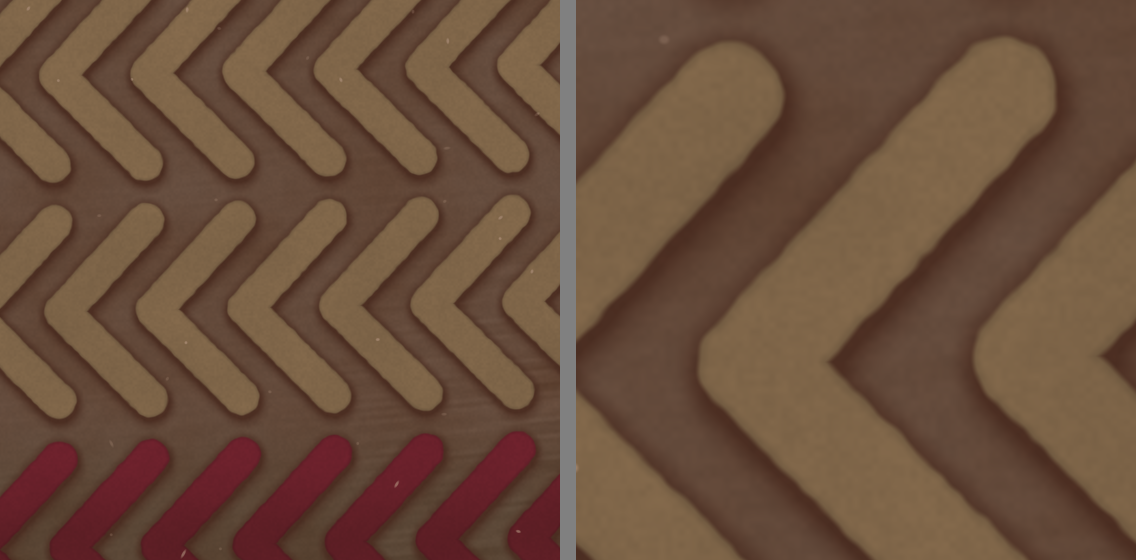
Left, the full canvas; right, a detail of the centre.
Write a WebGL 2 fragment shader that draws this pattern.

```glsl
#version 300 es
precision highp float;
// Rows of raised rounded chevrons, tan above and crimson below, on a worn brown ground.

#define PERIOD vec2(0.1636, 0.4219)  // spacing of chevrons across and down
#define VERTEX vec2(0.2747, 0.4466)  // bend of one chevron in the middle row
#define ARM vec2(0.153, 0.159)       // from the bend to the end of an arm
#define HALF_WIDTH 0.0322            // half the width of an arm
#define TILT 0.022                   // rotation of the whole grid, radians
#define EDGE_SOFTNESS 0.0022         // blur of the chevron edges
#define EDGE_WOBBLE 0.0024           // unevenness of the chevron edges
#define SHADOW_SHIFT vec2(0.003, -0.012)
#define GRAIN 0.035                  // strength of the fine surface noise
#define FLECK_CHANCE 0.022           // share of cells that hold a pale fleck

uniform vec2 u_resolution;
out vec4 fragColor;

const vec3 TAN = vec3(0.495, 0.395, 0.283);
const vec3 CRIMSON = vec3(0.425, 0.130, 0.172);
const vec3 DARK_CRIMSON = vec3(0.345, 0.115, 0.135);
const vec3 GROUND = vec3(0.385, 0.283, 0.222);
const vec3 SHADOW = vec3(0.292, 0.175, 0.128);
const vec3 FLECK = vec3(0.70, 0.58, 0.50);

float hash(vec2 p) {
    vec3 q = fract(vec3(p.xyx) * 0.1031);
    q += dot(q, q.yzx + 33.33);
    return fract((q.x + q.y) * q.z);
}

float noise(vec2 p) {
    vec2 i = floor(p), f = fract(p);
    f = f * f * (3.0 - 2.0 * f);
    return mix(mix(hash(i), hash(i + vec2(1, 0)), f.x),
               mix(hash(i + vec2(0, 1)), hash(i + vec2(1, 1)), f.x), f.y);
}

float fbm(vec2 p) {
    float sum = 0.0, amplitude = 0.5;
    for (int i = 0; i < 4; i++) {
        sum += amplitude * noise(p);
        p = p * 2.03 + 17.1;
        amplitude *= 0.5;
    }
    return sum;
}

// Two mirrored capsules that meet at the origin
float chevron(vec2 p) {
    p.y = abs(p.y);
    float along = clamp(dot(p, ARM) / dot(ARM, ARM), 0.0, 1.0);
    return length(p - ARM * along) - HALF_WIDTH;
}

// Distance to the nearest chevron of the grid
float chevronGrid(vec2 p) {
    vec2 cell = floor(p / PERIOD + 0.5);
    float d = 1.0;
    for (int i = -2; i <= 1; i++) {
        d = min(d, chevron(p - (cell + vec2(i, 0)) * PERIOD));
    }
    return d;
}

// Sparse pale specks, each a short scratch at a random angle
float flecks(vec2 p) {
    vec2 cell = floor(p * 32.0);
    float chosen = step(hash(cell + 91.0), FLECK_CHANCE);
    vec2 centre = 0.3 + 0.4 * vec2(hash(cell + 7.0), hash(cell + 53.0));
    float angle = 6.2832 * hash(cell + 23.0);
    vec2 q = mat2(cos(angle), -sin(angle), sin(angle), cos(angle)) * (fract(p * 32.0) - centre);
    q.x *= mix(0.3, 1.0, hash(cell + 31.0));
    return chosen * (1.0 - smoothstep(0.03, 0.12, length(q)));
}

void main() {
    vec2 uv = gl_FragCoord.xy / u_resolution;
    float c = cos(TILT), s = sin(TILT);
    vec2 p = mat2(c, -s, s, c) * (uv - VERTEX);
    float row = floor(p.y / PERIOD.y + 0.5);

    // Shapes, with slightly ragged edges
    float d = chevronGrid(p) + EDGE_WOBBLE * (noise(uv * 95.0) - 0.5);
    float soft = max(EDGE_SOFTNESS, 0.75 / u_resolution.y);
    float shape = 1.0 - smoothstep(-soft, soft, d);

    // Ground: mottling, faint streaks, cast shadow and contact shade
    float mottle = fbm(uv * 9.0) - 0.47;
    float streak = noise(vec2(uv.x * 7.0 + uv.y * 5.0, uv.y * 130.0 - uv.x * 12.0)) - 0.5;
    float streakArea = smoothstep(0.5, 0.9, uv.x) * (1.0 - smoothstep(0.4, 0.6, uv.y));
    vec3 ground = GROUND + mottle * vec3(0.05, 0.07, 0.08);
    ground = mix(ground, ground * vec3(0.90, 0.94, 0.90), 1.0 - smoothstep(0.05, 0.3, uv.y));
    ground += streak * (0.012 + 0.04 * streakArea);
    float castShade = 1.0 - smoothstep(-0.010, 0.020, chevronGrid(p - SHADOW_SHIFT));
    float contactShade = 1.0 - smoothstep(0.0, 0.016, d);
    ground = mix(ground, SHADOW, clamp(0.75 * castShade + 0.4 * contactShade, 0.0, 0.95));

    // Paint: crimson rows deepen toward the bend
    float bendToTip = smoothstep(0.0, ARM.y, abs(p.y - row * PERIOD.y));
    vec3 crimson = mix(DARK_CRIMSON, CRIMSON, 0.25 + 0.75 * bendToTip);
    vec3 paint = row < -0.5 ? crimson : TAN;
    paint *= 1.0 + 0.10 * mottle + 0.03 * (uv.y - 0.5);
    paint *= 1.0 - 0.10 * smoothstep(-0.007, 0.0, d);

    // Wear
    vec3 color = mix(ground, paint, shape);
    color = mix(color, FLECK, flecks(uv) * mix(0.25, 0.6, shape));
    float grain = 0.6 * noise(uv * 260.0) + 0.4 * noise(uv * 120.0 + 40.0) - 0.5;
    color *= 1.0 + 2.0 * GRAIN * grain;
    fragColor = vec4(color, 1.0);
}
```
